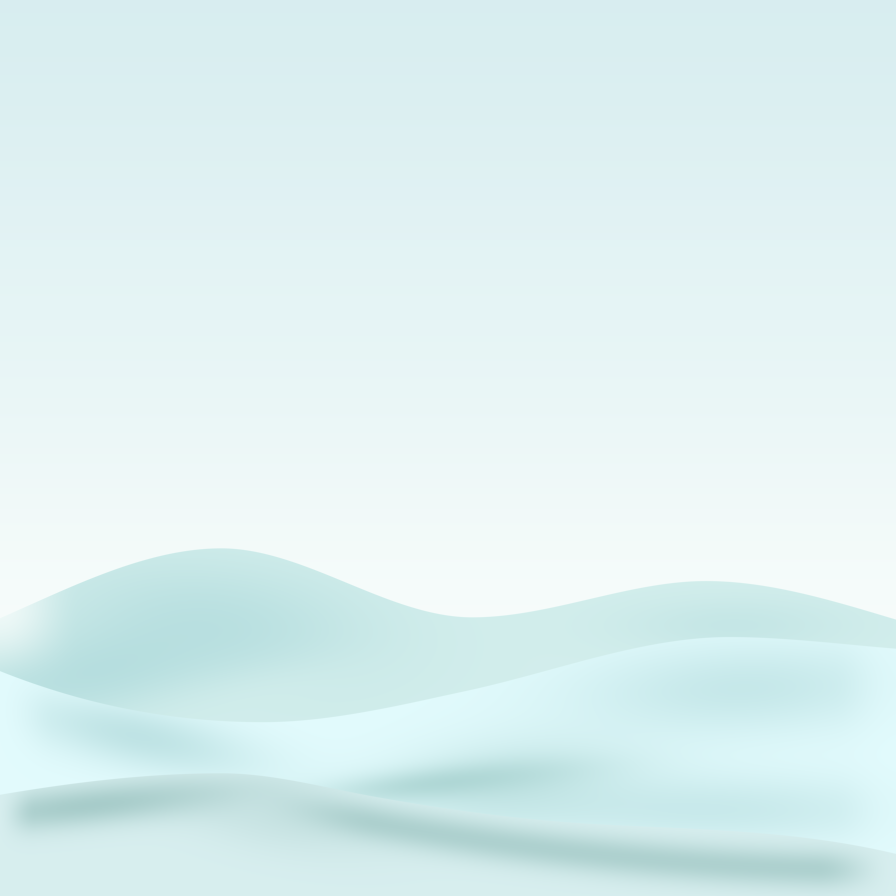
Reproduce this background procedurally as a Shadertoy shader.

```glsl
// Pale winter landscape: a vertical sky gradient above three layered snow hills.
// Each ridge is a chain of cubic spans given by position, height and slope;
// soft elliptical glows tint the slopes with teal shade and icy light.

#define SKY_TOP    vec3(0.845, 0.930, 0.940)
#define SKY_MIDDLE vec3(0.905, 0.960, 0.962)
#define SKY_LOW    vec3(0.966, 0.987, 0.982)
#define BACK_SNOW  vec3(0.825, 0.932, 0.925)
#define BACK_SHADE vec3(0.685, 0.855, 0.860)
#define MID_SNOW   vec3(0.885, 0.982, 0.990)
#define MID_SHADE  vec3(0.725, 0.875, 0.880)
#define DEEP_SHADE vec3(0.640, 0.810, 0.800)
#define FRONT_SNOW vec3(0.843, 0.933, 0.935)
#define FRONT_SHADE vec3(0.635, 0.785, 0.775)

// Cubic between two knots, each holding (x, height, slope).
float span(float x, vec3 a, vec3 b) {
    float w = b.x - a.x;
    float t = clamp((x - a.x) / w, 0.0, 1.0);
    float s = 1.0 - t;
    return mix(a.y, b.y, t * t * (3.0 - 2.0 * t))
         + w * t * s * (a.z * s - b.z * t);
}

float backRidge(float x) {
    vec3 peak = vec3(0.247, 0.388, 0.0);
    vec3 saddle = vec3(0.527, 0.311, 0.0);
    vec3 knoll = vec3(0.788, 0.3515, 0.0);
    if (x < peak.x) return span(x, vec3(0.0, 0.310, 0.44), peak);
    if (x < saddle.x) return span(x, peak, saddle);
    if (x < knoll.x) return span(x, saddle, knoll);
    return span(x, knoll, vec3(1.0, 0.3085, -0.30));
}

float middleRidge(float x) {
    vec3 dip = vec3(0.293, 0.194, 0.0);
    vec3 rise = vec3(0.521, 0.229, 0.215);
    vec3 crest = vec3(0.814, 0.289, 0.0);
    if (x < dip.x) return span(x, vec3(0.0, 0.251, -0.40), dip);
    if (x < rise.x) return span(x, dip, rise);
    if (x < crest.x) return span(x, rise, crest);
    return span(x, crest, vec3(1.0, 0.276, -0.08));
}

float frontRidge(float x) {
    vec3 crest = vec3(0.247, 0.137, 0.0);
    vec3 fall = vec3(0.417, 0.111, -0.18);
    vec3 shelf = vec3(0.677, 0.0795, -0.05);
    if (x < crest.x) return span(x, vec3(0.0, 0.113, 0.17), crest);
    if (x < fall.x) return span(x, crest, fall);
    if (x < shelf.x) return span(x, fall, shelf);
    return span(x, shelf, vec3(1.0, 0.047, -0.24));
}

// Soft ellipse whose long axis climbs by the given tilt.
float glow(vec2 p, vec2 center, vec2 radius, float tilt) {
    vec2 d = p - center;
    d.y -= tilt * d.x;
    d /= radius;
    return exp(-dot(d, d));
}

vec3 sky(float y) {
    vec3 c = mix(SKY_MIDDLE, SKY_TOP, smoothstep(0.55, 1.05, y));
    return mix(SKY_LOW, c, smoothstep(0.27, 0.66, y));
}

vec3 backHill(vec2 p) {
    vec3 c = mix(BACK_SNOW, BACK_SHADE, 0.62 * glow(p, vec2(0.24, 0.305), vec2(0.19, 0.075), -0.1));
    c = mix(c, BACK_SHADE, 0.75 * glow(p, vec2(0.10, 0.248), vec2(0.16, 0.055), 0.2));
    c = mix(c, BACK_SNOW, 0.55 * glow(p, vec2(0.29, 0.222), vec2(0.13, 0.032), 0.2));
    c = mix(c, BACK_SHADE, 0.38 * glow(p, vec2(0.82, 0.302), vec2(0.13, 0.033), 0.0));
    // Haze on the far left shoulder
    float haze = (1.0 - smoothstep(0.0, 0.09, p.x)) * smoothstep(0.235, 0.32, p.y);
    return mix(c, SKY_LOW, 0.8 * haze);
}

vec3 middleHill(vec2 p) {
    float inset = smoothstep(-0.01, 0.06, p.x);
    vec3 c = mix(MID_SNOW, MID_SHADE, 0.85 * inset * glow(p, vec2(0.155, 0.178), vec2(0.13, 0.036), -0.2));
    // Broad tints above and below the bright band on the right
    float rightInset = 1.0 - 0.65 * smoothstep(0.93, 1.0, p.x);
    float upper = glow(p, vec2(0.83, 0.232), vec2(0.19, 0.052), 0.03);
    float lower = glow(p, vec2(0.80, 0.096), vec2(0.22, 0.040), 0.0);
    c = mix(c, MID_SHADE, rightInset * (0.68 * upper + 0.62 * lower));
    // Narrow hollow in the centre
    c = mix(c, DEEP_SHADE, 0.45 * glow(p, vec2(0.57, 0.125), vec2(0.14, 0.052), 0.1));
    return mix(c, DEEP_SHADE, 0.70 * glow(p, vec2(0.49, 0.126), vec2(0.135, 0.018), 0.1));
}

vec3 frontHill(vec2 p) {
    float inset = smoothstep(-0.005, 0.04, p.x);
    vec3 c = mix(FRONT_SNOW, FRONT_SHADE, 0.9 * inset * glow(p, vec2(0.10, 0.101), vec2(0.17, 0.023), 0.1));
    c = mix(c, FRONT_SHADE, 0.25 * glow(p, vec2(0.30, 0.085), vec2(0.11, 0.035), -0.2));
    // Long curved trough sweeping to the right
    float away = 1.0 - p.x;
    float offset = (p.y - 0.029 - 0.155 * away * away) / 0.022;
    float reach = smoothstep(0.26, 0.42, p.x) * (1.0 - smoothstep(0.91, 1.0, p.x));
    return mix(c, FRONT_SHADE, 0.78 * reach * exp(-offset * offset));
}

void mainImage(out vec4 fragColor, in vec2 fragCoord) {
    vec2 p = fragCoord / iResolution.xy;
    float edge = 0.8 / iResolution.y;
    vec3 color = sky(p.y);
    // Paint the hills from far to near
    color = mix(color, backHill(p), smoothstep(-edge, edge, backRidge(p.x) - p.y));
    color = mix(color, middleHill(p), smoothstep(-edge, edge, middleRidge(p.x) - p.y));
    color = mix(color, frontHill(p), smoothstep(-edge, edge, frontRidge(p.x) - p.y));
    fragColor = vec4(color, 1.0);
}
```
